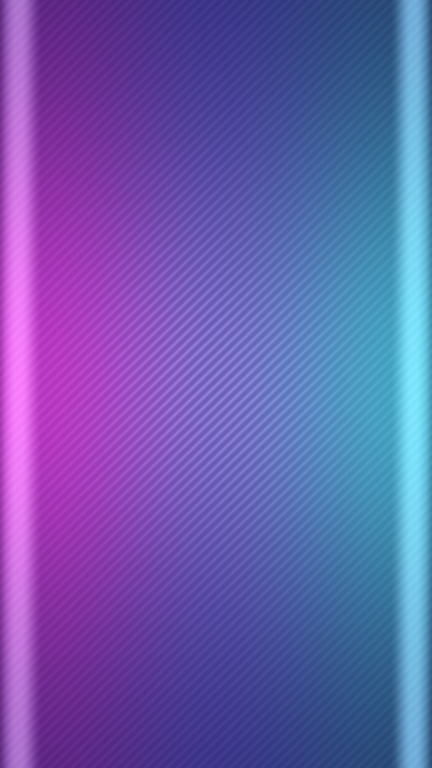
This background is drawn by a WebGL 1 fragment shader. Its source:

```glsl
precision highp float;
uniform vec2 u_resolution;

// Three-stop horizontal blend
vec3 ramp(vec3 left, vec3 middle, vec3 right, float x) {
  vec3 c = mix(left, middle, smoothstep(0.1, 0.53, x));
  return mix(c, right, smoothstep(0.48, 0.93, x));
}

// Rounded light band that falls off on both sides of its centre
float band(float x, float centre) {
  float d = abs(x - centre);
  return 1.0 - smoothstep(0.005, 0.055, d);
}

// Diagonal ridges: a soft wave with a narrow bright crest
float ridges(vec2 p) {
  float wave = sin((p.y - 0.96 * p.x) * 6.2832 / 0.0235);
  float crest = pow(0.5 + 0.5 * wave, 4.0);
  return 0.55 * wave + 0.9 * (crest - 0.27);
}

void main() {
  vec2 uv = gl_FragCoord.xy / u_resolution;
  vec2 p = gl_FragCoord.xy / u_resolution.x;
  vec2 fromCentre = uv - 0.5;

  // Vivid middle fading to dark top and bottom
  vec3 vivid = ramp(vec3(0.72, 0.22, 0.76), vec3(0.43, 0.37, 0.75),
                    vec3(0.27, 0.64, 0.76), uv.x);
  vec3 dark = ramp(vec3(0.37, 0.15, 0.52), vec3(0.23, 0.21, 0.54),
                   vec3(0.16, 0.29, 0.47), uv.x);
  float glow = exp(-7.5 * fromCentre.y * fromCentre.y);
  glow = clamp((glow - 0.15) / 0.85, 0.0, 1.0);
  vec3 color = mix(dark, vivid, glow);

  // Pale central light and ridges that fade outwards
  float light = exp(-dot(fromCentre, fromCentre * vec2(16.0, 22.0)));
  color += vec3(0.05, 0.06, 0.03) * light;
  color += ridges(p) * (0.018 + 0.055 * light);

  // Bright curved sides
  vec3 pink = mix(vec3(0.69, 0.47, 0.82), vec3(0.98, 0.51, 1.0), glow);
  vec3 cyan = mix(vec3(0.46, 0.70, 0.87), vec3(0.50, 0.91, 1.0), glow);
  float ripple = 0.012 * ridges(p);
  color = mix(color, pink + ripple, 0.95 * band(uv.x, 0.043));
  color = mix(color, cyan + ripple, 0.95 * band(uv.x, 0.957));

  // Thin shade along the outer edges
  float edge = min(uv.x, 1.0 - uv.x);
  color *= mix(0.88, 1.0, smoothstep(0.0, 0.015, edge));

  gl_FragColor = vec4(clamp(color, 0.0, 1.0), 1.0);
}
```
